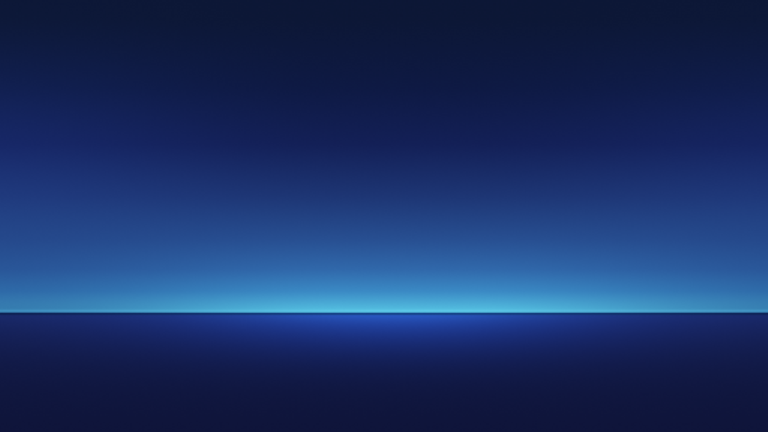
Write a WebGL 2 fragment shader that draws this background.

```glsl
#version 300 es
precision highp float;
// A glowing cyan horizon between a deep blue sky and a dark reflective floor.

uniform vec2 u_resolution;
out vec4 outColor;

const float HORIZON = 0.2755;
const float GLOW_CENTER = 0.53;

// Linear blend that starts at height lo and completes at height hi.
vec3 blendTo(vec3 base, vec3 target, float lo, float hi, float t) {
  return mix(base, target, clamp((t - lo) / (hi - lo), 0.0, 1.0));
}

float gauss(float d, float width) {
  return exp(-d * d / (width * width));
}

float hash(vec2 p) {
  return fract(sin(dot(p, vec2(127.1, 311.7))) * 43758.5453);
}

// Sky gradient by height above the horizon, dimmer low down at the sides.
vec3 skyColor(float h, float x) {
  vec3 c = vec3(0.33, 0.75, 0.88);
  c = blendTo(c, vec3(0.23, 0.54, 0.77), 0.005, 0.05, h);
  c = blendTo(c, vec3(0.19, 0.41, 0.67), 0.05, 0.10, h);
  c = blendTo(c, vec3(0.155, 0.31, 0.57), 0.10, 0.17, h);
  c = blendTo(c, vec3(0.115, 0.21, 0.455), 0.17, 0.27, h);
  c = blendTo(c, vec3(0.075, 0.125, 0.34), 0.27, 0.39, h);
  c = blendTo(c, vec3(0.055, 0.10, 0.265), 0.39, 0.52, h);
  c = blendTo(c, vec3(0.048, 0.09, 0.21), 0.52, 0.68, h);

  float side = smoothstep(0.08, 0.55, abs(x - GLOW_CENTER));
  float low = 1.0 - smoothstep(0.05, 0.30, h);
  c *= 1.0 - side * low * vec3(0.16, 0.19, 0.12);
  c *= 1.0 - side * exp(-h / 0.035) * vec3(0.30, 0.24, 0.14);

  // Faint haze lifting the upper corners, stronger on the left.
  float haze = side * gauss(h - 0.42, 0.20) * mix(1.0, 0.65, x);
  return c + haze * vec3(0.015, 0.03, 0.065);
}

// Floor gradient by depth below the horizon, with a central reflection.
vec3 floorColor(float depth, float x) {
  vec3 c = mix(vec3(0.055, 0.075, 0.215), vec3(0.10, 0.16, 0.41),
               exp(-depth / 0.10));
  float dx = x - GLOW_CENTER + 0.02;
  c += vec3(0.02, 0.06, 0.20) * gauss(dx, 0.32) * gauss(depth, 0.10);
  return c + vec3(0.05, 0.16, 0.20) * gauss(dx, 0.22) * exp(-depth / 0.03);
}

void main() {
  vec2 uv = gl_FragCoord.xy / u_resolution;
  float h = uv.y - HORIZON;
  float aa = 0.75 / u_resolution.y;

  vec3 sky = skyColor(max(h, 0.0), uv.x);
  vec3 ground = floorColor(max(-h, 0.0), uv.x);
  vec3 color = mix(ground, sky, smoothstep(-aa, aa, h));

  // Bright rim above a thin dark seam.
  float center = gauss(uv.x - GLOW_CENTER, 0.38);
  vec3 rim = mix(vec3(0.25, 0.56, 0.76), vec3(0.38, 0.80, 0.92), center);
  color = mix(color, rim, 0.65 * gauss(h - 0.005, 0.0035));
  vec3 seam = mix(vec3(0.04, 0.10, 0.27), vec3(0.07, 0.24, 0.48), center);
  color = mix(color, seam, 0.85 * gauss(h + 0.002, 0.003));

  // Subtle dither against banding.
  color += (hash(floor(uv * vec2(512.0, 288.0))) - 0.5) / 255.0;
  outColor = vec4(color, 1.0);
}
```
